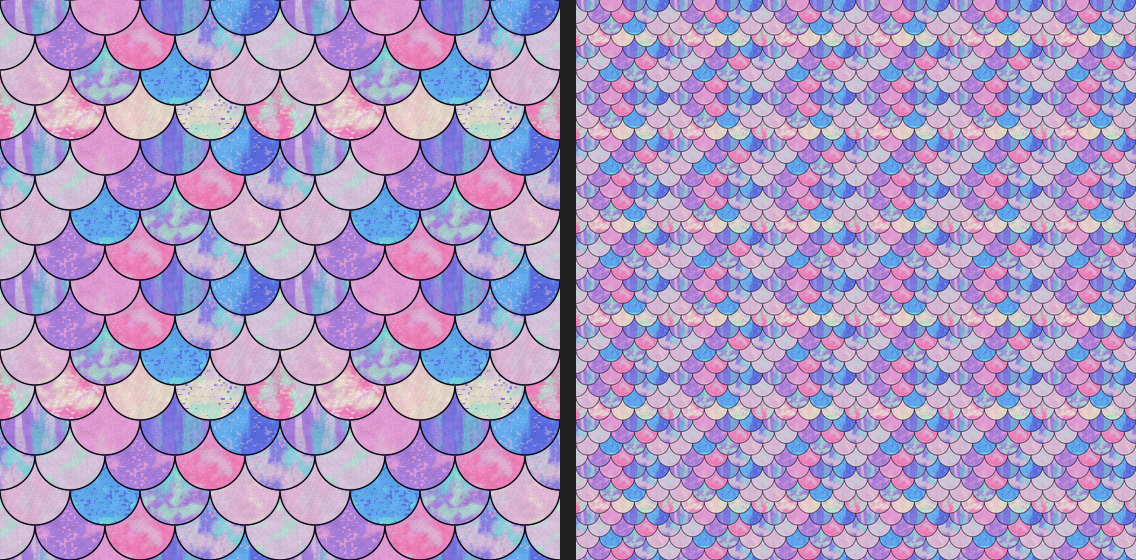
Left: one tile. Right: repeated 3 by 3.
A Shadertoy shader for this pattern:

```glsl
const float ROWS = 16.0;          // scale radii per canvas side: 8 scales across, 16 rows down
const float HALF_LINE = 0.021;    // in scale radii
const vec3 INK = vec3(0.04, 0.03, 0.08);
const vec3 PALE = vec3(0.93, 0.87, 0.93);

// Watercolour pigments
const vec3 LILAC = vec3(0.83, 0.75, 0.85);
const vec3 MAUVE = vec3(0.86, 0.70, 0.82);
const vec3 PINK = vec3(0.87, 0.60, 0.82);
const vec3 ROSE = vec3(0.93, 0.49, 0.72);
const vec3 VIOLET = vec3(0.65, 0.49, 0.85);
const vec3 INDIGO = vec3(0.49, 0.46, 0.88);
const vec3 BLUE = vec3(0.35, 0.42, 0.87);
const vec3 SKY = vec3(0.37, 0.66, 0.92);
const vec3 TEAL = vec3(0.47, 0.70, 0.83);
const vec3 AQUA = vec3(0.45, 0.84, 0.86);
const vec3 MINT = vec3(0.67, 0.87, 0.80);
const vec3 CREAM = vec3(0.89, 0.86, 0.79);
const vec3 PEACH = vec3(0.91, 0.79, 0.79);

// Sixteen painted kinds, four per row family
const vec3 BASE[16] = vec3[16](
    VIOLET, PINK, INDIGO, SKY, LILAC, VIOLET, PINK, AQUA,
    LILAC, AQUA, SKY, MAUVE, ROSE, CREAM, PEACH, CREAM);
const vec3 WASH[16] = vec3[16](
    TEAL, PINK, TEAL, BLUE, LILAC, VIOLET, ROSE, LILAC,
    MAUVE, VIOLET, SKY, LILAC, MINT, ROSE, PEACH, LILAC);
const vec3 ACCENT[16] = vec3[16](
    LILAC, MAUVE, VIOLET, INDIGO, MINT, PINK, MAUVE, INDIGO,
    CREAM, MINT, AQUA, MAUVE, LILAC, PINK, CREAM, MINT);
const vec3 SPECK[16] = vec3[16](
    INDIGO, ROSE, BLUE, LILAC, MAUVE, PINK, MAUVE, PINK,
    MAUVE, PINK, BLUE, PINK, CREAM, PALE, MAUVE, INDIGO);
const float SPECK_AMOUNT[16] = float[16](
    0.2, 0.2, 0.2, 0.5, 0.2, 0.9, 0.4, 0.8,
    0.3, 0.8, 0.9, 0.1, 0.6, 0.7, 0.2, 1.0);
// Direction in which the wash takes over, y pointing down
const vec2 FLOW[16] = vec2[16](
    vec2(1, 0), vec2(0, 1), vec2(1, 0), vec2(0.8, 0.6),
    vec2(1, 0), vec2(0, 1), vec2(0, 1), vec2(0, 1),
    vec2(0.5, 1), vec2(0, 1), vec2(-1, 0), vec2(1, 0.3),
    vec2(1, 0), vec2(0, 1), vec2(0, 1), vec2(1, 0));

float hash(vec2 p) {
    return fract(sin(dot(p, vec2(127.1, 311.7))) * 43758.5453);
}

float noise(vec2 p) {
    vec2 i = floor(p), f = fract(p);
    f = f * f * (3.0 - 2.0 * f);
    return mix(mix(hash(i), hash(i + vec2(1, 0)), f.x),
               mix(hash(i + vec2(0, 1)), hash(i + vec2(1, 1)), f.x), f.y);
}

float fbm(vec2 p) {
    float sum = 0.0, amp = 0.516;
    for (int i = 0; i < 5; i++) {
        sum += amp * noise(p);
        p = mat2(1.6, 1.2, -1.2, 1.6) * p + 7.3;
        amp *= 0.5;
    }
    return sum;
}

// Centre (xy) and column (z) of the scale in this row that is nearest to x
vec3 nearestScale(float x, float row) {
    float shift = mod(row, 2.0);
    float column = floor((x + shift) * 0.5);
    return vec3(2.0 * column + 1.0 - shift, row, column);
}

// Row families cycle over eight rows, one shifted and one mirrored
int scaleKind(float column, float row) {
    row = mod(row, 8.0);
    if (row == 5.0) column -= 1.0;
    if (row == 6.0) column = 3.0 - column;
    float family = row == 7.0 ? 1.0 : mod(row, 4.0);
    return int(4.0 * family + mod(column, 4.0));
}

// Watercolour in local scale coordinates, identical wherever a kind recurs
vec3 paint(vec2 q, int kind) {
    vec2 p = q + 13.7 * float(kind + 1);
    vec2 stretch = kind < 4 ? vec2(3.2, 0.7) : vec2(1.7);
    float wash = fbm(p * stretch) + 0.28 * dot(q, FLOW[kind]);
    float bloom = fbm(p * stretch * 1.3 + 31.0);
    vec3 col = mix(BASE[kind], WASH[kind], smoothstep(0.36, 0.64, wash));
    col = mix(col, ACCENT[kind], 0.85 * smoothstep(0.47, 0.68, bloom));

    // Droplets, mottling and paper grain
    float drops = 0.55 * noise(p * 15.0) + 0.45 * fbm(p * 2.3 + 5.0);
    col = mix(col, SPECK[kind], SPECK_AMOUNT[kind] * smoothstep(0.56, 0.68, drops));
    col += 0.10 * (fbm(p * 4.0 + 11.0) - 0.5) + 0.06 * (noise(p * 24.0) - 0.5);

    // Pale tip under the cusp
    return mix(col, PALE, 0.6 * (1.0 - smoothstep(-1.0, -0.65, q.y)));
}

void mainImage(out vec4 fragColor, in vec2 fragCoord) {
    vec2 uv = fragCoord / iResolution.xy;
    vec2 pos = ROWS * vec2(uv.x, 1.0 - uv.y);
    float pixel = ROWS / iResolution.y;
    float row = floor(pos.y);

    // The upper row overlaps the one below it
    vec3 upper = nearestScale(pos.x, row);
    vec3 lower = nearestScale(pos.x, row + 1.0);
    vec3 above = nearestScale(pos.x, row - 1.0);
    float edge = length(pos - upper.xy) - 1.0;
    vec3 scale = edge < 0.0 ? upper : lower;
    vec3 col = paint(pos - scale.xy, scaleKind(scale.z, scale.y));

    // Outline, including the arc that spills over from the row above
    float outline = min(abs(edge), abs(length(pos - above.xy) - 1.0));
    float ink = 1.0 - smoothstep(-0.6 * pixel, 0.6 * pixel, outline - HALF_LINE);
    fragColor = vec4(mix(col, INK, ink), 1.0);
}
```
